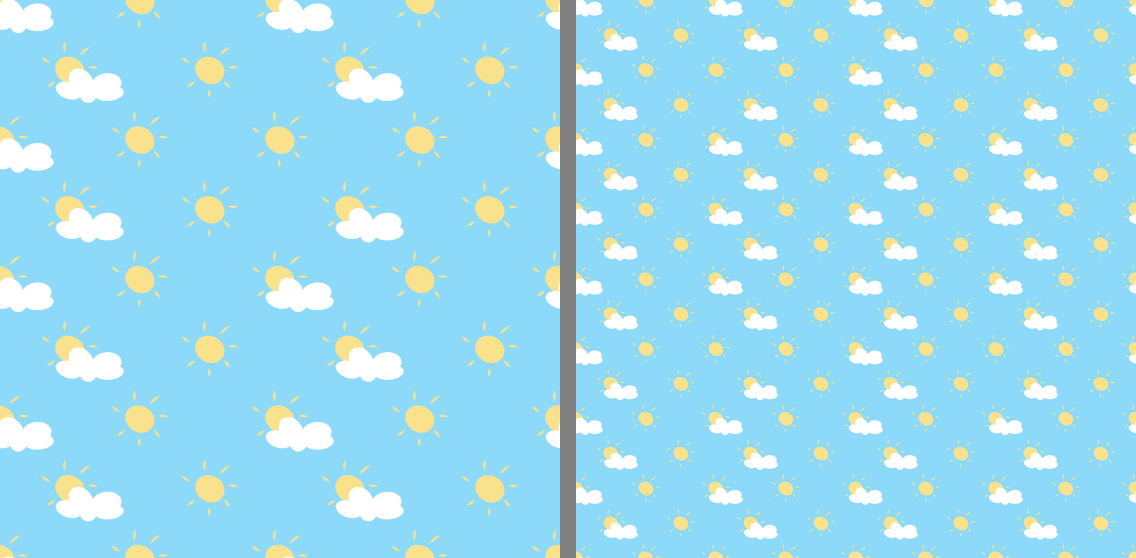
Left: one tile. Right: repeated 2 by 2.
Write a Shadertoy shader that draws this pattern.

```glsl
// Hand-drawn suns on a flat sky, some half hidden behind a white cloud.
// Two square lattices, offset by half a cell, hold the motifs; each motif
// is a wobbly disc, seven spindle rays and a union of five tilted ellipses.

#define REPEATS 4.0              // cells across and down
#define CELL 19.2                // cell width in motif units
#define SHIFT_X 0.005            // sideways offset of both lattices, in cells
#define SUN_RADIUS 1.93
#define RAY_HALF_WIDTH 0.17
#define RAY_BEND 0.05
#define SKY vec3(0.55, 0.85, 0.975)
#define SUN vec3(0.98, 0.885, 0.55)
#define CLOUD vec3(1.0)

// Ray ends: inner x, y, outer x, y
const vec4 RAYS[7] = vec4[7](
    vec4(-0.67, 2.40, -0.58, 3.90), vec4(1.40, 2.00, 2.85, 3.15),
    vec4(2.62, 0.33, 3.90, 0.27), vec4(2.00, -1.60, 2.80, -2.60),
    vec4(-0.05, -2.70, -0.05, -3.83), vec4(-2.00, -1.60, -3.05, -2.35),
    vec4(-2.70, 0.93, -3.75, 1.70));

// Cloud lobes: centre x, y, radii x, y; and their tilts in radians
const vec4 LOBES[5] = vec4[5](
    vec4(-0.05, -2.87, 1.85, 1.15), vec4(1.63, -1.60, 1.95, 1.50),
    vec4(2.60, -3.20, 1.22, 1.35), vec4(5.12, -1.93, 2.03, 1.45),
    vec4(5.40, -3.20, 2.05, 1.08));
const float TILTS[5] = float[5](-0.31, -0.87, 0.0, 0.12, 0.07);

float sunDisc(vec2 p) {
    float angle = atan(p.y, p.x);
    float skew = angle + 0.785;  // bulge points to the lower right
    float wobble = 0.13 * cos(2.0 * skew) + 0.1 * cos(skew) + 0.06 * cos(2.0 * angle);
    return length(p) - SUN_RADIUS - wobble;
}

// Spindle from a to b, tapering to a point at both ends
float ray(vec2 p, vec2 a, vec2 b) {
    vec2 axis = b - a;
    float len = length(axis);
    vec2 dir = axis / len;
    float t = dot(p - a, dir) / len;
    float side = dot(p - a, vec2(-dir.y, dir.x));
    float taper = 4.0 * t * (1.0 - t);
    return abs(side - RAY_BEND * taper) - RAY_HALF_WIDTH * taper;
}

float ellipse(vec2 p, vec2 radii, float tilt) {
    float c = cos(tilt), s = sin(tilt);
    p = mat2(c, -s, s, c) * p;
    return (length(p / radii) - 1.0) * min(radii.x, radii.y);
}

float sunShape(vec2 p) {
    float d = sunDisc(p);
    for (int i = 0; i < 7; i++) d = min(d, ray(p, RAYS[i].xy, RAYS[i].zw));
    return d;
}

float cloudShape(vec2 p) {
    float d = CELL;
    for (int i = 0; i < 5; i++)
        d = min(d, ellipse(p - LOBES[i].xy, LOBES[i].zw, TILTS[i]));
    return d;
}

float coverage(float d, float pixel) {
    return clamp(0.5 - d / pixel, 0.0, 1.0);
}

void mainImage(out vec4 fragColor, in vec2 fragCoord) {
    vec2 grid = fragCoord / iResolution.xy * REPEATS + vec2(SHIFT_X, 0.0);
    float pixel = REPEATS * CELL / min(iResolution.x, iResolution.y);
    vec3 color = SKY;

    for (int lattice = 0; lattice < 2; lattice++) {
        vec2 g = grid - (lattice == 0 ? 0.5 : 0.0);
        vec2 nearest = floor(g + 0.5);
        vec2 id = mod(nearest, REPEATS);
        vec2 p = (g - nearest) * CELL;

        // Even columns are cloudy, apart from one clear spot
        bool clearSpot = lattice == 1 && id == vec2(2.0, 3.0);
        bool cloudy = mod(id.x, 2.0) < 0.5 && !clearSpot;

        color = mix(color, SUN, coverage(sunShape(p), pixel));
        if (cloudy) color = mix(color, CLOUD, coverage(cloudShape(p), pixel));
    }
    fragColor = vec4(color, 1.0);
}
```
